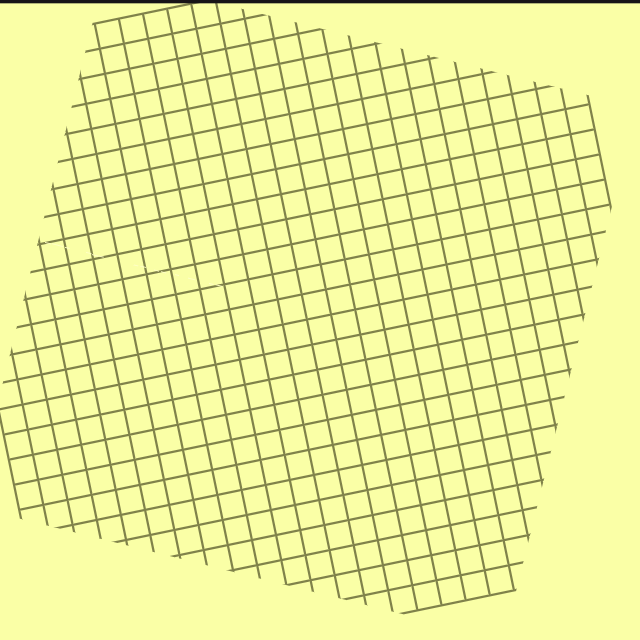
This pattern is drawn by a Shadertoy shader. Its source:

```glsl
// A tilted square mesh of thin olive lines on pale yellow, trimmed by a second
// square turned the other way. Lines come from a repeated distance, the trim
// from a box distance; a broken pale scratch and a dark top strip add wear.

const vec3 PAPER_COLOR   = vec3(0.98, 1.00, 0.65);
const vec3 LINE_COLOR    = vec3(0.50, 0.51, 0.29);
const vec3 SCRATCH_COLOR = vec3(1.00, 1.00, 0.78);
const vec3 STRIP_COLOR   = vec3(0.09, 0.08, 0.09);

const vec2  CENTER       = vec2(0.4755, 0.5203);
const vec2  CELL_COUNT   = vec2(26.0, 25.0);
const vec2  MESH_SIZE    = vec2(1.001, 1.0);
const float MESH_ANGLE   = 0.2042;
const float LINE_WIDTH   = 0.0035;
const float TRIM_ANGLE   = -0.2443;
const float TRIM_HALF    = 0.4284;
const float STRIP_HEIGHT = 0.0052;

const vec2  SCRATCH_SPAN  = vec2(-0.428, -0.125);
const float SCRATCH_WIDTH = 0.0014;
const float SCRATCH_DASH  = 0.011;

float hash(float n) {
    return fract(sin(n * 127.1) * 43758.5453);
}

// Coordinates of p in a frame turned counterclockwise by the angle
vec2 toFrame(vec2 p, float angle) {
    float c = cos(angle), s = sin(angle);
    return mat2(c, -s, s, c) * p;
}

float boxDistance(vec2 p, vec2 halfSize) {
    vec2 d = abs(p) - halfSize;
    return length(max(d, 0.0)) + min(max(d.x, d.y), 0.0);
}

// Antialiased coverage of a signed distance
float coverage(float d, float pixel) {
    return clamp(0.5 - d / pixel, 0.0, 1.0);
}

// Distance to the nearest mesh line, bounded by the outermost lines
float meshDistance(vec2 p) {
    vec2 pitch = MESH_SIZE / CELL_COUNT;
    vec2 cell = p / pitch + 0.5 * CELL_COUNT;
    vec2 d = abs(fract(cell + 0.5) - 0.5) * pitch;
    float lines = min(d.x, d.y) - 0.5 * LINE_WIDTH;
    return max(lines, boxDistance(p, 0.5 * (MESH_SIZE + LINE_WIDTH)));
}

// Thin dashes of uneven length and height along the middle of the trim square
float scratch(vec2 p, float pixel) {
    float id = floor(p.x / SCRATCH_DASH);
    float along = fract(p.x / SCRATCH_DASH) * SCRATCH_DASH;
    float dashLength = SCRATCH_DASH * (0.5 + 0.5 * hash(id + 7.0));
    float wobble = (hash(id + 31.0) - 0.5) * 0.0015;
    float d = max(abs(p.y - wobble) - 0.5 * SCRATCH_WIDTH, along - dashLength);
    d = max(d, max(SCRATCH_SPAN.x - p.x, p.x - SCRATCH_SPAN.y));
    return coverage(d, pixel) * step(0.4, hash(id));
}

void mainImage(out vec4 fragColor, in vec2 fragCoord) {
    float pixel = 1.0 / iResolution.y;
    vec2 uv = fragCoord * pixel;
    vec2 p = uv - CENTER;

    // Mesh trimmed by the counter-turned square
    vec2 trimPos = toFrame(p, TRIM_ANGLE);
    float mesh = max(meshDistance(toFrame(p, MESH_ANGLE)),
                     boxDistance(trimPos, vec2(TRIM_HALF)));
    vec3 color = mix(PAPER_COLOR, LINE_COLOR, coverage(mesh, pixel));

    // Wear and the strip along the top
    color = mix(color, SCRATCH_COLOR, scratch(trimPos, pixel));
    color = mix(color, STRIP_COLOR, coverage(1.0 - STRIP_HEIGHT - uv.y, pixel));

    fragColor = vec4(color, 1.0);
}
```
